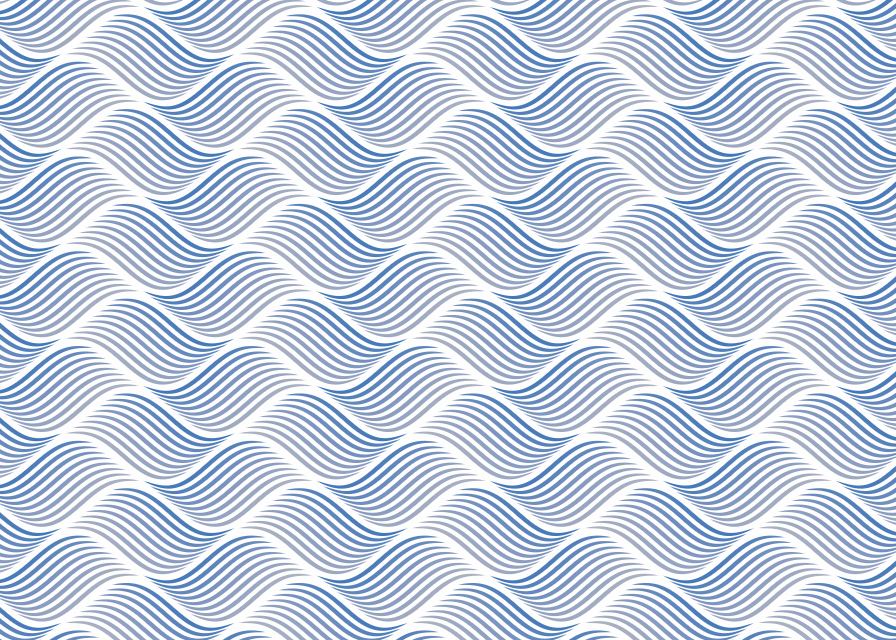
Reproduce this pattern procedurally as a Shadertoy shader.

```glsl
// Interlocking bundles of tapered S-shaped strokes on white, fading from blue to grey.
// Each cell holds a rising bundle and its mirror image half a cell higher.
// A bundle is one curve repeated along a slanted step; lengths are in canvas heights.

const float PI = 3.14159265;
const int STROKES = 8;
const vec2 CELL = vec2(0.2705, 0.1481);
const vec2 RISING_CENTER = vec2(0.6265, 0.5451);
const vec2 FALLING_CENTER = RISING_CENTER + vec2(-0.1216, 0.5 * CELL.y);
const vec2 CHORD = vec2(0.1922, 0.0596);    // start to end of one stroke
const vec2 SPREAD = vec2(0.0730, -0.0596);  // first to last stroke of a bundle
const float SWING = 0.0170;                 // depth of the S bend
const float SAG = 0.0097;                   // deepens the valley, flattens the crest
const float HALF_WIDTH = 0.0034;

const vec3 PAPER = vec3(0.995);
const vec3 BLUE = vec3(0.24, 0.46, 0.72);
const vec3 PERIWINKLE = vec3(0.50, 0.59, 0.75);
const vec3 GREY = vec3(0.66, 0.69, 0.76);

// Position relative to the nearest repeat of a center
vec2 wrapCell(vec2 p, vec2 center) {
    return (fract((p - center) / CELL + 0.5) - 0.5) * CELL;
}

// Coverage of one stroke that starts at the origin
float strokeCoverage(vec2 p, float pixel) {
    float u = p.x / CHORD.x;
    if (u <= 0.0 || u >= 1.0) return 0.0;
    float a = PI * u;
    float height = CHORD.y * u - SWING * sin(2.0 * a) - SAG * sin(a);
    float slope = (CHORD.y - PI * (2.0 * SWING * cos(2.0 * a) + SAG * cos(a))) / CHORD.x;
    float dist = abs(p.y - height) / sqrt(1.0 + slope * slope);
    float halfWidth = HALF_WIDTH * pow(4.0 * u * (1.0 - u), 0.75);
    float thinFade = min(1.0, 2.0 * halfWidth / pixel);
    return clamp(0.5 + (halfWidth - dist) / pixel, 0.0, 1.0) * thinFade;
}

// Three-stop ramp from the top stroke to the bottom one
vec3 strokeColor(float t) {
    vec3 upper = mix(BLUE, PERIWINKLE, clamp(t * 2.0, 0.0, 1.0));
    return mix(upper, GREY, clamp(t * 2.0 - 1.0, 0.0, 1.0));
}

vec3 drawBundle(vec3 color, vec2 p, float pixel) {
    for (int i = 0; i < STROKES; i++) {
        float t = float(i) / float(STROKES - 1);
        vec2 start = SPREAD * (t - 0.5) - CHORD * 0.5;
        vec2 q = p - start;
        float along = clamp(q.x / CHORD.x, 0.0, 1.0);
        vec3 ink = strokeColor(0.8 * t + 0.25 * along);
        color = mix(color, ink, strokeCoverage(q, pixel));
    }
    return color;
}

void mainImage(out vec4 fragColor, in vec2 fragCoord) {
    float pixel = 1.0 / iResolution.y;
    vec2 p = fragCoord * pixel;
    vec2 rising = wrapCell(p, RISING_CENTER);
    vec2 falling = wrapCell(p, FALLING_CENTER) * vec2(-1.0, 1.0);

    vec3 color = drawBundle(PAPER, rising, pixel);
    color = drawBundle(color, falling, pixel);
    fragColor = vec4(color, 1.0);
}
```
